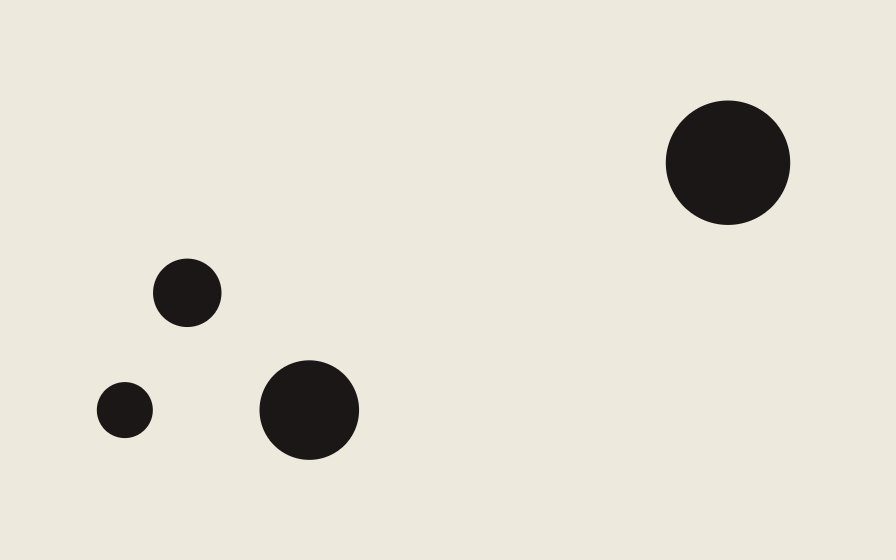
A Shadertoy shader for this background:

```glsl
// Four dark discs scattered on a plain warm cream ground.
// Each disc is a circle distance function; a loop takes their union,
// and one smoothed edge blends ink over paper.

#define PAPER_COLOR vec3(0.930, 0.918, 0.865)
#define INK_COLOR vec3(0.110, 0.090, 0.090)
#define EDGE_PIXELS 1.0
#define DISC_COUNT 4

// Centre (xy) and radius (z), in units of the canvas height
const vec3 DISCS[DISC_COUNT] = vec3[DISC_COUNT](
    vec3(1.3000, 0.7094, 0.1111),
    vec3(0.3344, 0.4771, 0.0611),
    vec3(0.2229, 0.2677, 0.0500),
    vec3(0.5523, 0.2677, 0.0889)
);

// Signed distance to a circle, negative inside
float circleDistance(vec2 point, vec3 disc) {
    return length(point - disc.xy) - disc.z;
}

void mainImage(out vec4 fragColor, in vec2 fragCoord) {
    vec2 point = fragCoord / iResolution.y;

    // Union of all discs
    float nearest = 1e3;
    for (int i = 0; i < DISC_COUNT; i++) {
        nearest = min(nearest, circleDistance(point, DISCS[i]));
    }

    // Antialiased coverage, about one pixel wide
    float edgeWidth = EDGE_PIXELS / iResolution.y;
    float coverage = clamp(0.5 - nearest / edgeWidth, 0.0, 1.0);

    fragColor = vec4(mix(PAPER_COLOR, INK_COLOR, coverage), 1.0);
}
```
